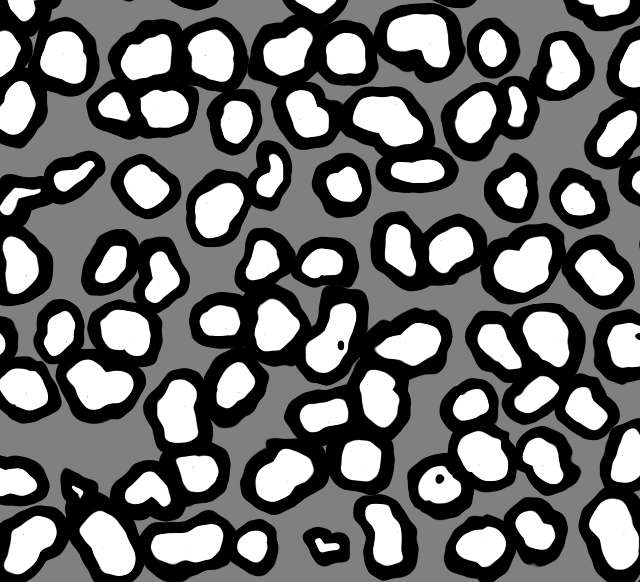
Write a WebGL 1 fragment shader that draws this pattern.

```glsl
precision highp float;
uniform vec2 u_resolution;

#define ROWS 8.2          // grains along the canvas height
#define JITTER 0.54       // spread of grain centres within a cell
#define RIM 0.18          // width of the dark rim, in cells
#define RIM_VARIATION 0.07
#define SEAM 0.21         // dark gap between touching grains
#define WARP 0.14         // broad outline distortion
#define RIPPLE 0.045      // fine outline distortion
#define SOFTNESS 0.7      // edge half width, in pixels
#define GROUND vec3(0.5)
#define RIM_COLOR vec3(0.0)
#define CORE_COLOR vec3(1.0)

vec2 hash2(vec2 p) {
  vec3 q = fract(p.xyx * vec3(0.1031, 0.1030, 0.0973));
  q += dot(q, q.yzx + 33.33);
  return fract((q.xx + q.yz) * q.zy);
}

vec2 noise2(vec2 p) {
  vec2 i = floor(p), f = fract(p);
  f = f * f * (3.0 - 2.0 * f);
  vec2 low = mix(hash2(i), hash2(i + vec2(1.0, 0.0)), f.x);
  vec2 high = mix(hash2(i + vec2(0.0, 1.0)), hash2(i + 1.0), f.x);
  return mix(low, high, f.y);
}

float smoothMax(float a, float b, float k) {
  float h = max(k - abs(a - b), 0.0) / k;
  return max(a, b) + h * h * k * 0.25;
}

// Distance to an arm from the origin that tapers between two radii
float arm(vec2 p, vec2 tip, float rootRadius, float tipRadius) {
  float t = clamp(dot(p, tip) / dot(tip, tip), 0.0, 1.0);
  return length(p - tip * t) - mix(rootRadius, tipRadius, t);
}

vec2 direction(float angle) {
  return vec2(cos(angle), sin(angle));
}

// A grain is a bent pair of arms; x: distance, y: distance outside its pit
vec2 grain(vec2 p, vec2 id) {
  vec2 form = hash2(id + 17.3);
  vec2 pose = hash2(id + 41.7);
  vec2 taper = hash2(id + 73.1);
  vec2 extra = hash2(id + 97.9);

  float size = mix(0.75, 1.2, form.x);
  float reach = size * mix(0.05, 0.3, form.y);
  float radius = size * mix(0.27, 0.19, form.y);
  float angle = pose.x * 6.2832;
  float bend = 3.1416 + (pose.y - 0.5) * 2.6;
  vec2 tipRadii = radius * mix(vec2(0.75), vec2(1.2), taper);

  float d = min(arm(p, reach * direction(angle), radius, tipRadii.x),
                arm(p, reach * direction(angle + bend), radius, tipRadii.y));
  d += 0.14 * step(0.92, extra.x);

  float pitRadius = 0.06 * step(0.9, extra.y);
  float pit = pitRadius - length(p - 0.12 * direction(angle + 1.5));
  return vec2(d, pit);
}

void main() {
  vec2 p = gl_FragCoord.xy / u_resolution.y * ROWS + 20.0;
  float rim = RIM + RIM_VARIATION * (noise2(p * 1.7).x - 0.5);
  p += WARP * (noise2(p * 2.4) - 0.5) + RIPPLE * (noise2(p * 6.5) - 0.5);

  // Nearest and second nearest grain on a staggered, jittered grid
  vec2 nearest = vec2(9.0, -9.0);
  float second = 9.0;
  for (int j = -1; j <= 1; j++) {
    float row = floor(p.y) + float(j);
    float shift = 0.5 * mod(row, 2.0);
    for (int i = -1; i <= 1; i++) {
      vec2 id = vec2(floor(p.x - shift) + float(i), row);
      vec2 centre = id + vec2(shift, 0.0) + 0.5 + JITTER * (hash2(id) - 0.5);
      vec2 g = grain(p - centre, id);
      if (g.x < nearest.x) {
        second = nearest.x;
        nearest = g;
      } else {
        second = min(second, g.x);
      }
    }
  }

  // Seams and pits are cut out of the pale cores
  float core = smoothMax(nearest.x, 0.5 * (SEAM - second + nearest.x), 0.07);
  core = max(core, nearest.y);

  float edge = SOFTNESS * ROWS / u_resolution.y;
  vec3 color = mix(RIM_COLOR, GROUND, smoothstep(-edge, edge, nearest.x - rim));
  color = mix(CORE_COLOR, color, smoothstep(-edge, edge, core));
  gl_FragColor = vec4(color, 1.0);
}
```
